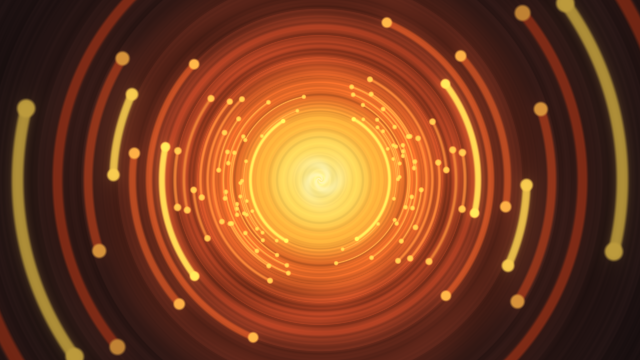
This background is drawn by a Shadertoy shader. Its source:

```glsl
// A glowing tunnel: a radial colour ramp with stepped discs, soft noise and a swirl
// at the core. Arcs with bead ends circle it; each arc has a twin half a turn away.
// Lengths are in canvas heights, angles in degrees, measured from the centre.

const float STEP_RATE = 6.0;       // disc edges per unit of log radius
const float STEP_PHASE = 4.44;
const float STEP_CONTRAST = 0.17;
const float ARC_WIDTH = 0.021;     // half width relative to arc radius
const float BEAD_SIZE = 0.031;     // bead radius relative to arc radius
const float GLOW_SIZE = 0.035;
const float GLOW_GAIN = 0.13;
const int SPARK_COUNT = 18;        // short scattered arcs near the core
const vec3 EMBER = vec3(0.86, 0.27, 0.12);
const vec3 GOLD = vec3(1.00, 0.82, 0.32);
const vec3 CREAM = vec3(1.00, 0.96, 0.70);

const float RAMP_STOPS[7] = float[7](0.02, 0.10, 0.165, 0.245, 0.37, 0.51, 0.69);
const vec3 RAMP[7] = vec3[7](
    vec3(1.00, 0.92, 0.52), vec3(1.00, 0.84, 0.35), vec3(0.98, 0.68, 0.23),
    vec3(0.87, 0.40, 0.15), vec3(0.62, 0.23, 0.12), vec3(0.34, 0.135, 0.09),
    vec3(0.165, 0.085, 0.075));
const vec3 RIM = vec3(0.11, 0.065, 0.065);

// Large arcs: radius, start angle, end angle, heat (0 ember, 1 gold)
const vec4 ARCS[9] = vec4[9](
    vec4(0.980, 195.0, 235.0, 0.0), vec4(0.840, 166.3, 215.8, 1.0),
    vec4(0.729, 125.0, 219.5, 0.0), vec4(0.644, 148.4, 197.8, 0.05),
    vec4(0.574, 155.5, 178.6, 1.0), vec4(0.521, 171.8, 221.4, 0.15),
    vec4(0.475, 137.4, 247.0, 0.15), vec4(0.439, 167.9, 217.5, 1.0),
    vec4(0.193, 122.0, 241.0, 1.0));

// Thin arcs: radius, start angle, end angle
const vec3 THIN_ARCS[6] = vec3[6](
    vec3(0.403, 168.4, 190.9), vec3(0.378, 143.2, 192.8),
    vec3(0.352, 184.5, 207.4), vec3(0.332, 139.0, 188.4),
    vec3(0.312, 134.0, 243.6), vec3(0.296, 153.6, 203.0));

float hash(float n) { return fract(sin(n * 91.17) * 4375.85); }

vec2 gradientAt(vec2 cell) {
    float a = 6.2832 * hash(dot(cell, vec2(1.0, 5.73)) + 0.37);
    return vec2(cos(a), sin(a));
}

float gradientNoise(vec2 p) {
    vec2 i = floor(p), f = p - i;
    vec2 u = f * f * f * (f * (f * 6.0 - 15.0) + 10.0);
    vec2 e = vec2(1.0, 0.0);
    return mix(mix(dot(gradientAt(i), f), dot(gradientAt(i + e), f - e), u.x),
               mix(dot(gradientAt(i + e.yx), f - e.yx),
                   dot(gradientAt(i + 1.0), f - 1.0), u.x), u.y);
}

// x: distance to the arc line, y: distance to its nearer end
vec2 arcDistance(vec2 p, float radius, float middle, float halfSpan) {
    vec2 axis = vec2(cos(middle), sin(middle));
    vec2 q = vec2(dot(p, axis), abs(axis.x * p.y - axis.y * p.x));
    float toEnd = length(q - radius * vec2(cos(halfSpan), sin(halfSpan)));
    float toLine = atan(q.y, q.x) < halfSpan ? abs(length(p) - radius) : toEnd;
    return vec2(toLine, toEnd);
}

// Paints an arc and its twin over the colour
vec3 paintArc(vec3 color, vec2 p, vec3 arc, float heat, float thickness, float strength) {
    float radius = arc.x;
    float middle = radians(0.5 * (arc.y + arc.z));
    float halfSpan = radians(0.5 * (arc.z - arc.y));
    vec2 d = min(arcDistance(p, radius, middle, halfSpan),
                 arcDistance(-p, radius, middle, halfSpan));
    float blur = 0.6 / iResolution.y + 0.005 * radius;
    float width = ARC_WIDTH * radius * thickness;
    float bead = BEAD_SIZE * radius * mix(1.0, thickness, 0.4);
    float exposure = mix(1.08, 0.66, smoothstep(0.3, 0.85, radius));
    vec3 ink = mix(EMBER, GOLD, heat) * exposure;
    vec3 beadInk = mix(mix(EMBER, GOLD, 0.7), GOLD, heat) * exposure * 1.12;

    color += ink * GLOW_GAIN * strength * thickness * exp(-d.x / (GLOW_SIZE * radius));
    float line = 1.0 - smoothstep(width - blur, width + blur, d.x);
    color = mix(color, ink, line * strength * mix(0.72, 0.95, heat));
    color = mix(color, ink * 1.2, strength * heat * exp(-d.x * d.x / (width * width)) * 0.4);
    return mix(color, beadInk, strength * (1.0 - smoothstep(bead - blur, bead + blur, d.y)));
}

vec3 background(vec2 p) {
    float r = max(length(p), 0.001), turn = atan(p.y, p.x);
    vec3 color = RAMP[0];
    for (int i = 1; i < 7; i++)
        color = mix(color, RAMP[i], smoothstep(RAMP_STOPS[i - 1], RAMP_STOPS[i], r));
    color = mix(color, RIM, smoothstep(RAMP_STOPS[6], 1.0, r));

    // Stepped discs, fine rings and uneven light
    float saw = fract(STEP_RATE * log(r) + STEP_PHASE);
    saw *= 1.0 - smoothstep(0.96, 1.0, saw);
    float outer = smoothstep(0.2, 0.4, r);
    float fineBand = smoothstep(0.12, 0.22, r) * (1.0 - 0.6 * smoothstep(0.4, 0.6, r));
    float rings = gradientNoise(vec2(r * 75.0, 3.5)) + 0.8 * gradientNoise(vec2(r * 150.0, 8.5));
    float haze = gradientNoise(p / r * 1.6 + vec2(r * 9.0, 4.0));
    color *= 1.0 + outer * STEP_CONTRAST * (saw - 0.45)
           + mix(0.08, 0.24, fineBand) * rings + 0.24 * outer * haze;
    color += EMBER * 0.2 * exp(-pow((r - 0.425) / 0.007, 2.0));

    // Spiral of pale light in the core
    float swirl = 0.5 + 0.5 * sin(3.0 * turn - 5.0 * log(r));
    return mix(color, CREAM, (0.2 + 0.75 * swirl) * exp(-r * r / 0.0035));
}

void mainImage(out vec4 fragColor, in vec2 fragCoord) {
    vec2 p = (fragCoord - 0.5 * iResolution.xy) / iResolution.y;
    vec3 color = background(p);

    for (int i = 0; i < SPARK_COUNT; i++) {
        float n = float(i) + 1.0;
        float radius = mix(0.2, 0.285, (n - 0.5) / float(SPARK_COUNT));
        float middle = 180.0 + 110.0 * (hash(n) - 0.5);
        float span = mix(6.0, 26.0, hash(n + 40.3));
        color = paintArc(color, p, vec3(radius, middle - span, middle + span), 0.65, 0.36, 0.8);
    }
    for (int i = 0; i < 6; i++) color = paintArc(color, p, THIN_ARCS[i], 0.45, 0.5, 0.85);
    for (int i = 0; i < 9; i++) color = paintArc(color, p, ARCS[i].xyz, ARCS[i].w, 0.9, 0.95);

    fragColor = vec4(clamp(color, 0.0, 1.0), 1.0);
}
```
